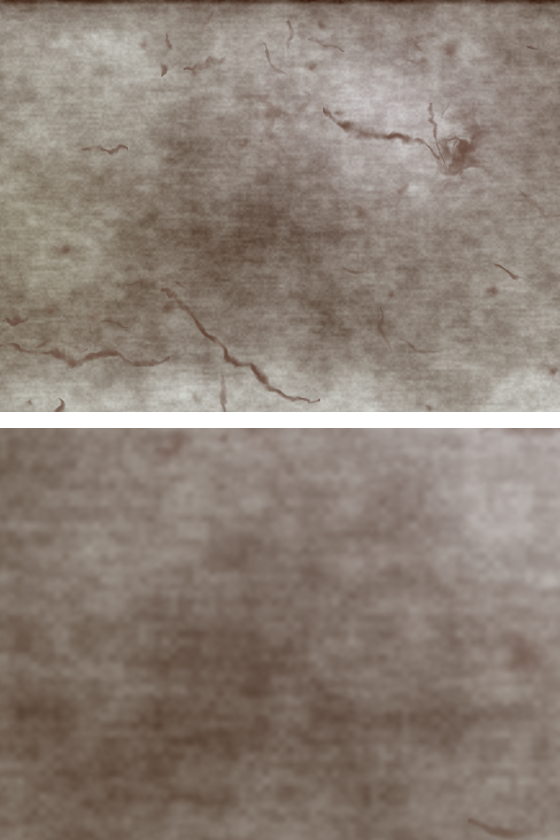
Top, the full canvas; bottom, a detail of the centre.
Write a Shadertoy shader that draws this texture.

```glsl
// Aged, stained parchment: soft light and dark clouds under a fine fibrous
// weave, crossed by thin rust veins and specks. Clouds are gaussian glows on
// warped coordinates; veins are wobbling tapered strokes scattered by hash.

const vec3 DARK_UMBER = vec3(0.41, 0.34, 0.29);
const vec3 PALE_GREY  = vec3(0.73, 0.72, 0.69);
const vec3 RUST       = vec3(0.35, 0.22, 0.165);
const vec3 OLIVE_TINT = vec3(0.0, 0.006, -0.022);
const vec3 MAUVE_TINT = vec3(0.004, -0.012, 0.012);

const int BRANCHES = 20;
const int SPECKS = 26;

float hash(vec2 p) {
    return fract(sin(dot(p, vec2(127.1, 311.7))) * 43758.5453);
}

float noise(vec2 p) {
    vec2 i = floor(p), f = fract(p);
    vec2 u = f * f * (3.0 - 2.0 * f);
    float low  = mix(hash(i), hash(i + vec2(1, 0)), u.x);
    float high = mix(hash(i + vec2(0, 1)), hash(i + vec2(1, 1)), u.x);
    return mix(low, high, u.y);
}

float fbm(vec2 p) {
    float sum = 0.0, amp = 0.5;
    for (int i = 0; i < 4; i++) {
        sum += amp * noise(p);
        p = mat2(1.6, 1.2, -1.2, 1.6) * p + 7.3;
        amp *= 0.5;
    }
    return sum / 0.9375;
}

// Displaces coordinates by smooth noise of a given frequency
vec2 warp(vec2 p, float freq, float amount) {
    vec2 shift = vec2(fbm(p * freq + 3.1), fbm(p * freq + 41.7));
    return p + amount * (shift - 0.5);
}

float glow(vec2 p, vec2 centre, vec2 radius) {
    vec2 d = (p - centre) / radius;
    return exp(-dot(d, d));
}

// Soft line from a to b, thinner toward its ends
float stroke(vec2 p, vec2 a, vec2 b, float width) {
    vec2 d = b - a;
    float h = clamp(dot(p - a, d) / dot(d, d), 0.0, 1.0);
    float w = width * (0.45 + 0.55 * sin(3.1416 * h));
    return 1.0 - smoothstep(0.1 * w, w, length(p - a - d * h));
}

// Broad lighting of the sheet, 0 = umber, 1 = pale
float cloudTone(vec2 p, float y) {
    float tone = 0.52;
    tone += 0.32 * glow(p, vec2(0.28, 0.84), vec2(0.34, 0.16));
    tone += 0.36 * glow(p, vec2(0.96, 0.72), vec2(0.25, 0.20));
    tone += 0.10 * glow(p, vec2(1.20, 0.35), vec2(0.22, 0.20));
    tone -= 0.37 * glow(p, vec2(0.63, 0.39), vec2(0.34, 0.23));
    tone -= 0.24 * glow(p, vec2(0.20, 0.20), vec2(0.30, 0.08));
    tone -= 0.27 * glow(p, vec2(1.34, 0.85), vec2(0.15, 0.22));
    tone += 0.50 * (1.0 - smoothstep(0.0, 0.11, p.y));
    tone -= 0.28 * smoothstep(0.92, 1.0, y);
    return tone - 0.55 * smoothstep(0.985, 1.0, y);
}

// Long veins, scattered branches and rusty knots
float veins(vec2 p, float aspect) {
    vec2 q = warp(warp(p, 8.0, 0.09), 30.0, 0.028);
    float v = stroke(q, vec2(0.40, 0.27), vec2(0.75, 0.0), 0.014);
    v = max(v, stroke(q, vec2(0.78, 0.74), vec2(1.08, 0.61), 0.018));
    v = max(v, 0.8 * stroke(q, vec2(-0.03, 0.14), vec2(0.40, 0.11), 0.013));
    for (int i = 0; i < BRANCHES; i++) {
        float id = float(i);
        vec2 a = vec2(aspect * fract(id * 0.618 + 0.06), hash(vec2(id, 2.0)));
        float angle = mix(-1.7, 0.2, hash(vec2(id, 5.0)));
        float len = mix(0.05, 0.17, hash(vec2(id, 8.0)));
        vec2 b = a + len * vec2(cos(angle), sin(angle));
        float strength = mix(0.35, 0.85, hash(vec2(id, 11.0)));
        v = max(v, strength * stroke(q, a, b, 0.010));
    }
    float ridge = 1.0 - smoothstep(0.0, 0.13, abs(fbm(q * 15.0) - 0.5));
    float knots = glow(p, vec2(1.12, 0.64), vec2(0.065, 0.085))
                + 0.55 * glow(p, vec2(0.66, 0.73), vec2(0.12, 0.05))
                + 0.50 * glow(p, vec2(1.01, 0.90), vec2(0.03, 0.12))
                + 0.45 * glow(p, vec2(0.52, 0.94), vec2(0.05, 0.06));
    v = max(v, ridge * knots);
    return v * smoothstep(0.15, 0.65, fbm(p * 22.0 + 9.0));
}

float specks(vec2 p, float aspect) {
    vec2 q = warp(p, 45.0, 0.022);
    float s = 0.0;
    for (int i = 0; i < SPECKS; i++) {
        float id = float(i) + 0.5;
        vec2 centre = vec2(aspect * hash(vec2(id, 17.0)), hash(vec2(id, 23.0)));
        float size = mix(0.006, 0.016, hash(vec2(id, 29.0)));
        s = max(s, mix(0.2, 0.8, hash(vec2(id, 31.0))) * glow(q, centre, vec2(size)));
    }
    return s;
}

void mainImage(out vec4 fragColor, in vec2 fragCoord) {
    vec2 p = fragCoord / iResolution.y;
    float aspect = iResolution.x / iResolution.y;

    // Clouds, mottling, horizontal weave and fibre grain
    float tone = cloudTone(warp(p, 5.0, 0.16), p.y);
    tone += 0.60 * (fbm(p * 9.0) - 0.5);
    tone += 0.50 * (fbm(p * vec2(38.0, 46.0)) - 0.5);
    tone += 0.15 * (noise(p * vec2(22.0, 150.0)) - 0.5);
    tone += 0.17 * (noise(p * 160.0) - 0.5);
    vec3 color = mix(DARK_UMBER, PALE_GREY, clamp(tone, -0.6, 1.25));

    // Faint hue drift, then the rust stains
    color += OLIVE_TINT * glow(p, vec2(0.0, 0.4), vec2(0.35, 0.35));
    color += MAUVE_TINT * glow(p, vec2(0.95, 0.72), vec2(0.35, 0.25));
    float rust = max(veins(p, aspect), specks(p, aspect));
    color = mix(color, RUST, 0.78 * rust);
    fragColor = vec4(color, 1.0);
}
```
